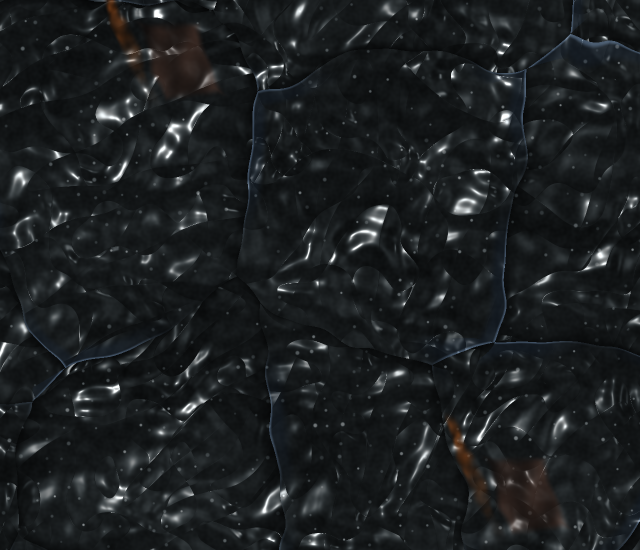
This texture is drawn by a WebGL 1 fragment shader. Its source:

```glsl
precision highp float;
uniform vec2 u_resolution;

vec2 hash2(vec2 c) {
  return fract(sin(vec2(dot(c, vec2(127.1, 311.7)), dot(c, vec2(269.5, 183.3)))) * 43758.5);
}

float cornerSlope(vec2 cell, vec2 offset) {
  float a = 6.2832 * hash2(cell).x;
  return dot(vec2(cos(a), sin(a)), offset);
}

float noise(vec2 p) {
  vec2 c = floor(p), f = p - c;
  vec2 u = f * f * f * (f * (f * 6.0 - 15.0) + 10.0);
  vec2 e = vec2(1.0, 0.0);
  return mix(mix(cornerSlope(c, f), cornerSlope(c + e.xy, f - e.xy), u.x),
             mix(cornerSlope(c + e.yx, f - e.yx), cornerSlope(c + e.xx, f - e.xx), u.x), u.y);
}

// Crumpled film: sharp creases, long folds and small soft dents
float filmHeight(vec2 p, vec2 along) {
  p += 0.045 * vec2(noise(p * 6.0), noise(p * 6.0 + 9.3));
  vec2 fold = vec2(dot(p, along), dot(p, vec2(-along.y, along.x)));
  return 0.12 * abs(noise(p * 5.0))
       - 0.065 * abs(noise(p * 11.0 + 3.7))
       + 0.055 * abs(noise(fold * vec2(2.5, 13.0)))
       + 0.031 * noise(p * 24.0 + 5.1);
}

// Overlapping sheets: xy = id, z = distance to the edge, w = 1 on the upper sheet
vec4 sheetAt(vec2 p) {
  p += 0.07 * vec2(noise(p * 4.0 + 2.0), noise(p * 4.0 + 8.0)) + 0.02 * noise(p * 13.0);
  p *= 2.2;
  vec2 c = floor(p), nearOff = vec2(9.0), nextOff = vec2(9.0), nearId = c, nextId = c;
  for (int j = -1; j <= 1; j++) {
    for (int i = -1; i <= 1; i++) {
      vec2 id = c + vec2(float(i), float(j));
      vec2 off = id + 0.1 + 0.8 * hash2(id + 4.0) - p;
      if (dot(off, off) < dot(nearOff, nearOff)) {
        nextOff = nearOff; nextId = nearId;
        nearOff = off; nearId = id;
      } else if (dot(off, off) < dot(nextOff, nextOff)) {
        nextOff = off; nextId = id;
      }
    }
  }
  float edge = dot(0.5 * (nearOff + nextOff), normalize(nextOff - nearOff)) / 2.2;
  return vec4(nearId, edge, step(hash2(nextId).y, hash2(nearId).y));
}

float lobe(vec2 slope, vec2 center, float width) {
  vec2 d = (slope - center) / width;
  return exp(-dot(d, d));
}

// Tiny water beads, gathered in loose groups
float beads(vec2 p) {
  vec2 g = p * 38.0, c = floor(g), r = hash2(c + 31.0), s = hash2(c + 77.0);
  float radius = 0.06 + 0.09 * s.x * s.x;
  float d = length(g - c - 0.2 - 0.6 * r);
  float present = step(s.y, 0.32 + 0.5 * noise(p * 3.0 + 6.0));
  return present * (0.1 + 0.4 * r.x * r.y) * (1.0 - smoothstep(radius * 0.5, radius + 0.05, d));
}

// Brown scrap with a rusty slanted left side
vec3 addScrap(vec3 color, vec2 d) {
  d += 0.012 * vec2(noise(d * 22.0), noise(d * 22.0 + 7.0));
  float slant = d.x + 0.4 * d.y;
  vec2 box = abs(vec2(slant, d.y)) - vec2(0.058, 0.066);
  float panel = 1.0 - smoothstep(-0.014, 0.004, max(box.x, box.y));
  vec3 brown = vec3(0.2, 0.135, 0.11) * (0.8 + 0.9 * noise(d * vec2(22.0, 12.0)));
  color = mix(color, brown + 0.25 * color, 0.85 * panel);
  float rust = 1.0 - smoothstep(0.004, 0.017, abs(slant + 0.082));
  rust *= smoothstep(-0.1, 0.13, d.y) * (1.0 - smoothstep(0.12, 0.15, d.y));
  return mix(color, vec3(0.36, 0.18, 0.06) * (0.7 + noise(d * 50.0)) + 0.3 * color, rust);
}

vec3 shade(vec2 p) {
  vec4 sheet = sheetAt(p);
  vec2 r = hash2(sheet.xy + 19.0);
  float angle = 0.4 + 1.1 * r.x;
  vec2 along = vec2(cos(angle), sin(angle));
  vec2 q = p + 7.0 * r;
  float h = filmHeight(q, along);
  vec2 slope = vec2(filmHeight(q + vec2(0.001, 0.0), along) - h,
                    filmHeight(q + vec2(0.0, 0.001), along) - h) / 0.001;

  // Dark film with wide sheens and tight glints
  float gloss = clamp(0.95 + 1.3 * noise(p * 3.2 + 1.5), 0.35, 1.5);
  float light = 0.073 + 0.035 * noise(p * 4.5) + 0.03 * noise(p * 42.0) + 0.02 * noise(p * 130.0);
  vec2 key = vec2(-1.0, 1.05);
  light += gloss * (0.17 * lobe(slope, key, 0.9) + 0.25 * lobe(slope, key, 0.45)
                  + 0.55 * lobe(slope, key, 0.25) + 0.08 * lobe(slope, vec2(1.2, 0.3), 0.75)
                  + 0.35 * lobe(slope, vec2(1.3, 1.2), 0.22));
  light += beads(p);

  // Sheet borders: shadow below, thin bluish rim above
  float visible = smoothstep(-0.15, 0.25, noise(p * 3.5 + 12.0));
  light *= 1.0 - 0.5 * (1.0 - sheet.w) * exp(-sheet.z / 0.015);
  float rim = sheet.w * visible * (1.0 - smoothstep(0.001, 0.005, sheet.z));
  float band = sheet.w * visible * (1.0 - smoothstep(0.015, 0.035, sheet.z));
  vec3 color = light * mix(vec3(0.84, 1.0, 1.07), vec3(0.97, 1.0, 1.01), clamp(light * 2.0, 0.0, 1.0));
  color = mix(color, vec3(0.06, 0.09, 0.13) + 0.35 * color, 0.6 * band);
  color += rim * vec3(0.17, 0.21, 0.26);

  for (int i = 0; i < 2; i++)
    color = addScrap(color, p - vec2(0.327, 0.89) - float(i) * vec2(0.63, -0.79));
  return color;
}

void main() {
  vec3 color = vec3(0.0);
  for (int j = 0; j < 2; j++)
    for (int i = 0; i < 2; i++) {
      vec2 jitter = 0.5 * vec2(float(i), float(j)) - 0.25;
      color += 0.25 * clamp(shade((gl_FragCoord.xy + jitter) / u_resolution.y), 0.0, 1.0);
    }
  gl_FragColor = vec4(color, 1.0);
}
```
